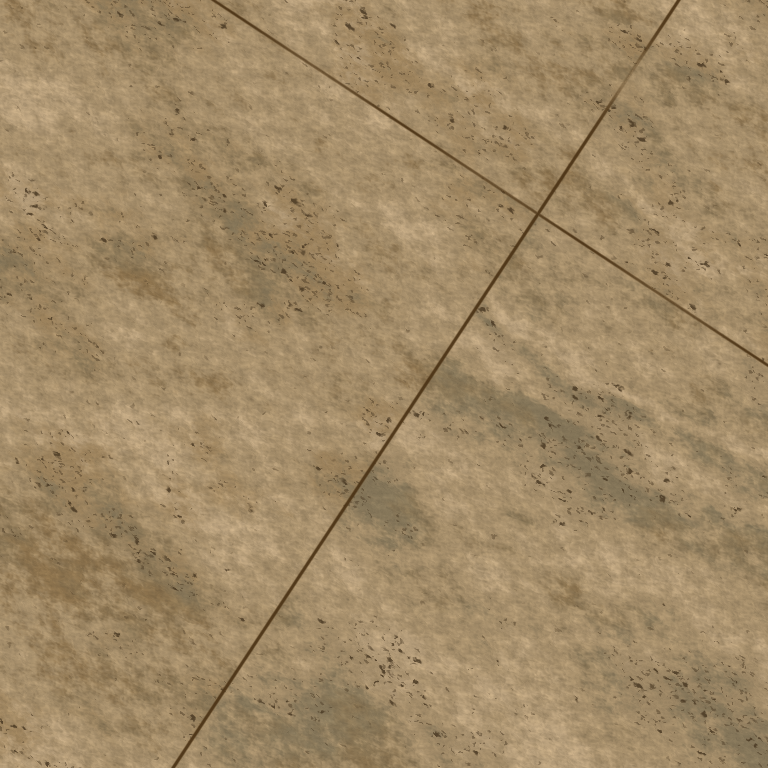
Give the GLSL for this texture, as a Shadertoy shader.

```glsl
const float TAU = 6.2831853;
const float TILE_SIZE = 1.1;
const vec2 CROSSING = vec2(0.7005, 0.7214);
const vec2 GRAIN_DIR = vec2(0.835, -0.550);

const vec3 SAND = vec3(0.650, 0.558, 0.418);
const vec3 CREAM = vec3(0.735, 0.637, 0.495);
const vec3 BROWN = vec3(0.545, 0.445, 0.300);
const vec3 GREY = vec3(0.535, 0.475, 0.360);
const vec3 OCHRE = vec3(0.625, 0.510, 0.345);
const vec3 PIT = vec3(0.290, 0.225, 0.140);
const vec3 GROUT = vec3(0.290, 0.195, 0.080);

vec2 hash2(vec2 p) {
    vec3 h = fract(p.xyx * vec3(0.1031, 0.1030, 0.0973));
    h += dot(h, h.yzx + 33.33);
    return fract((h.xx + h.yz) * h.zy);
}

// Nearest point distance and the random value of its cell
vec2 cellular(vec2 p) {
    vec2 cell = floor(p);
    vec2 nearest = vec2(9.0, 0.0);
    for (int y = -1; y <= 1; y++) {
        for (int x = -1; x <= 1; x++) {
            vec2 id = cell + vec2(x, y);
            float d = length(id + hash2(id) - p);
            if (d < nearest.x) nearest = vec2(d, hash2(id + 71.7).x);
        }
    }
    return nearest;
}

// Rotated sines, each octave bent by the one before it
float layeredSines(vec2 p, int octaves, float falloff) {
    mat2 turn = mat2(0.80, 0.60, -0.60, 0.80) * 1.8;
    vec2 bend = vec2(0.0);
    float sum = 0.0, amp = 0.5;
    for (int i = 0; i < octaves; i++) {
        vec2 s = p + bend;
        sum += amp * sin(s.x) * cos(s.y);
        bend = 1.1 * vec2(sin(s.y + 1.7), cos(s.x));
        p = turn * p + 2.3;
        amp *= falloff;
    }
    return sum;
}

// Sparse holes; density is the share of cells that hold one
float pits(vec2 p, float density) {
    vec2 c = cellular(p);
    float chosen = smoothstep(1.0 - density, 1.04 - density, c.y);
    float radius = mix(0.25, 0.55, fract(c.y * 37.0));
    return chosen * (1.0 - smoothstep(radius * 0.3, radius, c.x));
}

// Veins that widen with distance from the joint
float veins(float across) {
    return cos(TAU * log(max(abs(across), 0.09) / 0.19) / log(1.73));
}

float lineMask(float d, float halfWidth, float soft) {
    return 1.0 - smoothstep(halfWidth - soft, halfWidth + soft, abs(d));
}

vec3 travertine(vec2 q, vec2 id, float greyness) {
    vec2 s = q + id * vec2(3.7, 5.3);
    float cloud = layeredSines(s * vec2(6.0, 13.0), 8, 0.66);
    float mottle = layeredSines(s * vec2(22.0, 38.0) + 4.0, 7, 0.78);
    float patches = layeredSines(s * vec2(9.0, 17.0) + 9.0, 8, 0.68);
    float fine = layeredSines(s * vec2(95.0, 150.0) + 2.0, 4, 0.85);

    // Broad bands and clouds
    float band = veins(q.y + 0.06 * cloud + 0.012 * sin(9.0 * q.x));
    float tone = band * mix(0.12, 0.36, greyness) + cloud * 0.50 + mottle * 0.40 + fine * 0.16;
    vec3 shade = mix(BROWN, GREY, clamp(0.35 + greyness * 0.5 + patches, 0.0, 1.0));
    vec3 col = mix(SAND, OCHRE, (1.0 - greyness) * smoothstep(0.0, 0.7, patches) * 0.6);
    col = mix(col, CREAM, smoothstep(0.0, 0.75, tone));
    col = mix(col, shade, smoothstep(0.0, 0.65, -tone));

    // Fine grain
    float grain = cellular(s * vec2(130.0, 200.0) + mottle * 2.0).x;
    col *= 1.0 + 0.10 * (grain - 0.45) + 0.07 * fine;

    // Ragged holes gathered in broken streaks along the grain
    float cluster = smoothstep(0.05, 0.75, patches + 0.35 * mottle - 0.35 * tone);
    vec2 bent = s + 0.005 * vec2(fine, mottle);
    float holes = pits(bent * vec2(130.0, 210.0), 0.03 + 0.38 * cluster) * 0.48;
    holes = max(holes, pits(bent * vec2(75.0, 125.0) + 13.0, 0.005 + 0.16 * cluster) * 0.85);
    col *= 1.0 - 0.09 * cluster * (0.5 + fine);
    return mix(col, PIT, holes);
}

void mainImage(out vec4 fragColor, in vec2 fragCoord) {
    vec2 p = fragCoord / iResolution.xy - CROSSING;
    float pixel = 1.0 / iResolution.y;
    vec2 q = vec2(dot(p, GRAIN_DIR), dot(p, vec2(-GRAIN_DIR.y, GRAIN_DIR.x)));
    vec2 id = floor(q / TILE_SIZE);

    // Alternate columns are greyer and more strongly veined
    float greyness = mod(id.x + 1.0, 2.0) * mix(0.4, 1.0, mod(id.y, 2.0));
    vec3 col = travertine(q, id, greyness);

    // Thin joints with one worn stretch
    vec2 joint = q - TILE_SIZE * round(q / TILE_SIZE);
    float worn = exp(-pow((q.y - 0.215) / 0.045, 2.0));
    float along = lineMask(joint.y, 0.0017, pixel) * (0.85 + 0.15 * sin(q.x * 23.0));
    float across = lineMask(joint.x, 0.0021, pixel) * (1.0 - 0.75 * worn);
    float edge = exp(-min(abs(joint.x), abs(joint.y)) / 0.004);
    col = mix(col, BROWN, 0.25 * edge);
    col = mix(col, GROUT, 0.92 * max(along, across));
    fragColor = vec4(col, 1.0);
}
```
